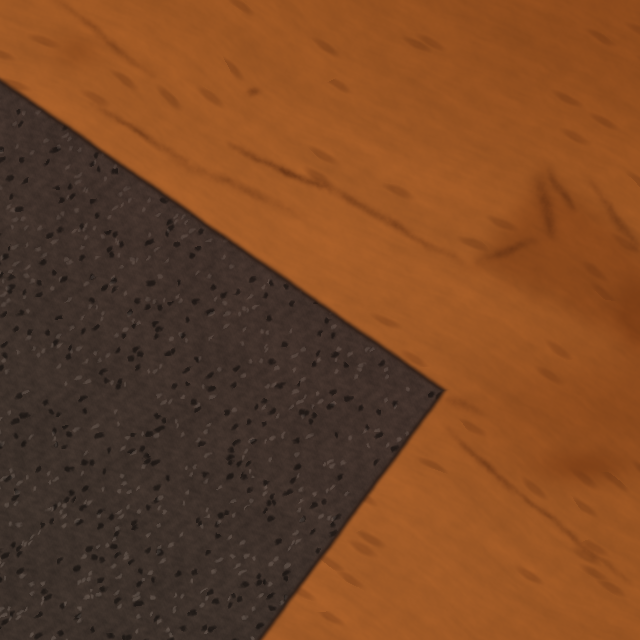
Reproduce this texture procedurally as a three.js fragment shader.

```glsl
// Corner of a dark, flecked sheet lying on warm, softly grained wood.
#define CORNER vec2(0.693, 0.390)
#define UPPER_NORMAL vec2(0.573, 0.820)
#define LOWER_NORMAL vec2(0.806, -0.593)
#define WOOD_LIGHT vec3(0.655, 0.372, 0.165)
#define WOOD_MID vec3(0.600, 0.328, 0.130)
#define WOOD_DARK vec3(0.500, 0.250, 0.088)
#define GRAIN_DARK vec3(0.370, 0.180, 0.070)
#define SHEET_WARM vec3(0.250, 0.188, 0.162)
#define SHEET_COOL vec3(0.232, 0.188, 0.162)
#define EDGE_DARK vec3(0.160, 0.095, 0.065)

varying vec2 vUv;

vec2 hash2(vec2 p) {
  vec3 q = fract(p.xyx * vec3(0.1031, 0.1030, 0.0973));
  q += dot(q, q.yzx + 33.33);
  return fract((q.xx + q.yz) * q.zy);
}

// x: distance to the nearest seed, y: random value of that seed
vec2 cellular(vec2 p) {
  vec2 base = floor(p), nearest = vec2(9.0, 0.0);
  for (int j = -1; j <= 1; j++) {
    for (int i = -1; i <= 1; i++) {
      vec2 id = base + vec2(float(i), float(j));
      vec2 seed = hash2(id + 57.0);
      float d = length(id + seed - p);
      if (d < nearest.x) nearest = vec2(d, hash2(id + 131.0).x);
    }
  }
  return nearest;
}

// Layered, warped sines, roughly -1 to 1
float waves(vec2 p) {
  float sum = 0.0, gain = 0.5;
  for (int i = 0; i < 5; i++) {
    sum += gain * sin(p.x + 1.3 * sin(p.y)) * cos(p.y * 0.9 + 0.7);
    p = mat2(1.2, 1.4, -1.4, 1.2) * p + 2.1;
    gain *= 0.62;
  }
  return sum;
}

float blob(vec2 p, vec2 center, vec2 size) {
  vec2 q = (p - center) / size;
  return exp(-dot(q, q));
}

// Soft line that fades from its middle to both ends
float stroke(vec2 p, vec2 a, vec2 b, float width) {
  vec2 ab = b - a;
  float t = clamp(dot(p - a, ab) / dot(ab, ab), 0.0, 1.0);
  float d = length(p - a - ab * t) / width;
  return exp(-d * d) * (0.35 + 2.6 * t * (1.0 - t));
}

// Seeds above the threshold become small soft spots
float flecks(vec2 p, float threshold, float radius) {
  vec2 c = cellular(p);
  return step(threshold, c.y) * (1.0 - smoothstep(radius * 0.3, radius, c.x));
}

vec3 wood(vec2 p, float rim) {
  vec2 g = vec2(dot(p, vec2(0.86, -0.51)), dot(p, vec2(0.51, 0.86)));
  g.y += 0.012 * sin(g.x * 9.0 + 1.0) + 0.008 * waves(p * 11.0);
  float bands = waves(vec2(g.x * 5.0, g.y * 42.0));
  float fine = waves(vec2(g.x * 28.0, g.y * 150.0));

  // Broad light and shade
  vec3 col = mix(WOOD_MID, WOOD_LIGHT, 0.72 * exp(-max(rim, 0.0) * 5.0));
  col = mix(col, WOOD_LIGHT, 0.5 * blob(p, vec2(0.55, 0.70), vec2(0.30, 0.22)));
  col = mix(col, WOOD_LIGHT, 0.45 * blob(p, vec2(0.68, 0.12), vec2(0.25, 0.18)));
  float shade = 0.50 * blob(p, vec2(1.0, 1.0), vec2(0.38, 0.25));
  shade += 0.55 * blob(p, vec2(0.98, 0.36), vec2(0.28, 0.10));
  shade += 0.65 * blob(p, vec2(0.91, 0.27), vec2(0.07, 0.025));
  shade += 0.55 * blob(p, vec2(1.0, 0.50), vec2(0.035, 0.06));
  shade += 0.40 * blob(p, vec2(0.12, 0.92), vec2(0.035, 0.025));

  // Triangular knot
  vec2 k = p - vec2(0.85, 0.73) + 0.012 * waves(p * 16.0);
  float knot = max(max(dot(k, vec2(-0.80, 0.60)), dot(k, vec2(0.62, 0.78))),
                   dot(k, vec2(-0.45, -0.89)) - 0.18);
  shade += 0.62 * (1.0 - smoothstep(-0.035, 0.025, knot));
  col = mix(col, WOOD_DARK, clamp(shade, 0.0, 1.0));

  // Grain lines
  vec2 w = p + 0.006 * vec2(waves(p * 24.0), waves(p.yx * 27.0 + 3.0));
  float lines = 0.50 * stroke(w, vec2(0.14, 0.84), vec2(0.29, 0.75), 0.005);
  lines += 0.35 * stroke(w, vec2(0.27, 0.75), vec2(0.48, 0.66), 0.007);
  lines += 0.65 * stroke(w, vec2(0.36, 0.77), vec2(0.52, 0.70), 0.006);
  lines += 0.45 * stroke(w, vec2(0.49, 0.72), vec2(0.72, 0.59), 0.007);
  lines += 0.35 * stroke(w, vec2(0.07, 1.01), vec2(0.24, 0.88), 0.006);
  lines += 0.75 * stroke(w, vec2(0.842, 0.715), vec2(0.862, 0.635), 0.010);
  lines += 0.55 * stroke(w, vec2(0.858, 0.730), vec2(0.895, 0.670), 0.006);
  lines += 0.55 * stroke(w, vec2(0.750, 0.595), vec2(0.835, 0.625), 0.007);
  lines += 0.50 * stroke(w, vec2(0.920, 0.715), vec2(1.01, 0.600), 0.007);
  lines += 0.50 * stroke(w, vec2(0.700, 0.330), vec2(0.800, 0.230), 0.006);
  lines += 0.45 * stroke(w, vec2(0.780, 0.255), vec2(0.985, 0.090), 0.005);
  lines += 0.45 * stroke(w, vec2(0.695, 0.375), vec2(0.750, 0.360), 0.009);
  lines += 0.50 * blob(w, vec2(0.392, 0.859), vec2(0.010, 0.006));
  lines *= 0.85 + 0.5 * waves(p * 75.0);
  lines += 0.28 * flecks(g * vec2(13.0, 46.0), 0.85, 0.42);
  col = mix(col, GRAIN_DARK, clamp(lines, 0.0, 0.85));
  return col * (1.0 + 0.042 * bands + 0.025 * fine + 0.025 * waves(p * 90.0));
}

vec3 sheet(vec2 p) {
  vec3 col = mix(SHEET_COOL, SHEET_WARM, smoothstep(0.1, 0.7, p.x * 0.6 + p.y * 0.6));
  col *= 1.0 + 0.06 * waves(p * 30.0) + 0.13 * waves(p * 190.0);
  vec2 q = mat2(0.8, 0.6, -0.6, 0.8) * p + 0.006 * waves(p * 60.0);
  col *= 1.0 - 0.45 * flecks(q * vec2(85.0, 60.0), 0.84, 0.50);
  float glints = flecks(q.yx * vec2(72.0, 115.0) + 19.0, 0.87, 0.48);
  return col + vec3(0.105, 0.100, 0.095) * glints * (1.0 - 0.5 * p.y);
}

void main() {
  vec2 p = vUv, q = p - CORNER;
  float upper = dot(q, UPPER_NORMAL), lower = dot(q, LOWER_NORMAL);
  float d = max(upper, lower) + 0.0012 * waves(p * 35.0);
  vec3 col = mix(sheet(p), wood(p, d), smoothstep(-0.002, 0.002, d));
  float edge = exp(-pow(abs(d) / 0.0042, 2.0));
  gl_FragColor = vec4(mix(col, EDGE_DARK, 0.68 * edge), 1.0);
}
```
